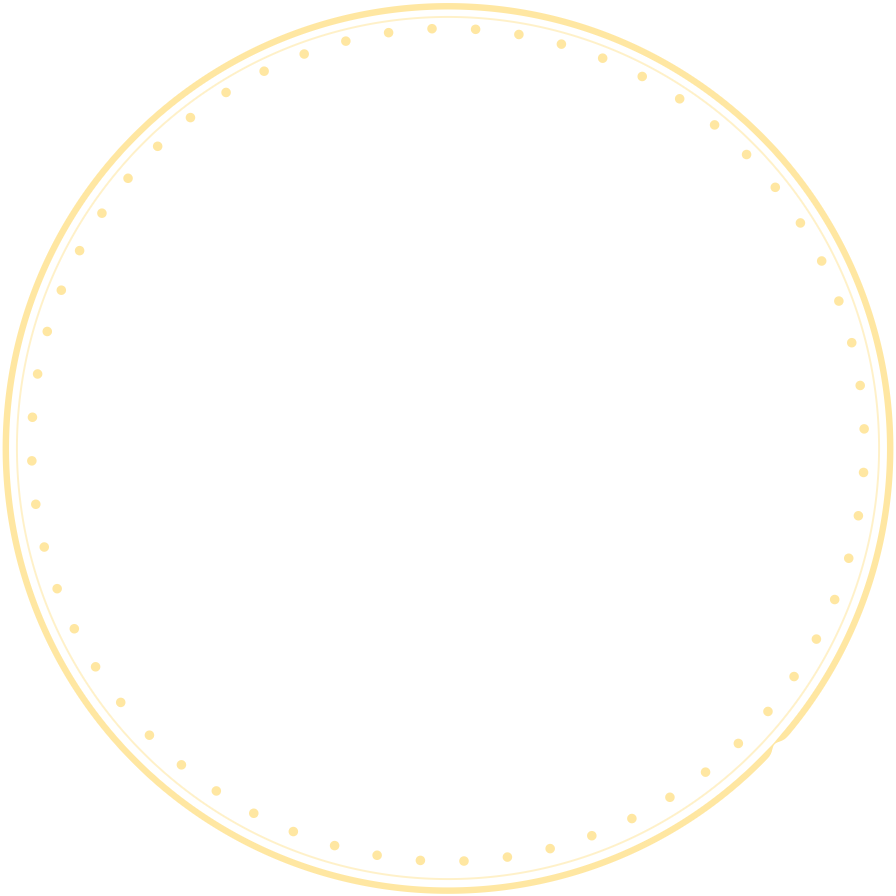
A WebGL 2 fragment shader for this background:

```glsl
#version 300 es
precision highp float;

uniform vec2 u_resolution;
out vec4 outColor;

const float TAU = 6.2831853;
const vec3 WHITE = vec3(1.0);
const vec3 GOLD = vec3(1.0, 0.905, 0.635);
const vec3 CREAM = vec3(1.0, 0.945, 0.79);

// Antialiased coverage of a signed distance
float coverage(float dist, float pixel) {
    return clamp(0.5 - dist / pixel, 0.0, 1.0);
}

float ringDistance(vec2 p, float radius, float halfWidth) {
    return abs(length(p) - radius) - halfWidth;
}

// Evenly spaced dots, with the phase measured clockwise from the top
float dotCircleDistance(vec2 p, float radius, float dotRadius, float count, float phase) {
    float stepAngle = TAU / count;
    float angle = atan(p.x, p.y) - phase;
    float local = angle - stepAngle * round(angle / stepAngle);
    vec2 q = length(p) * vec2(sin(local), cos(local));
    return length(q - vec2(0.0, radius)) - dotRadius;
}

// Bell-shaped weight around one direction of the circle
float nickWeight(vec2 p, float direction, float spread) {
    float offset = (atan(p.y, p.x) - direction) / spread;
    return exp(-offset * offset);
}

void main() {
    float scale = min(u_resolution.x, u_resolution.y);
    float pixel = 1.0 / scale;
    vec2 p = (gl_FragCoord.xy - 0.5 * u_resolution) / scale;

    // Outer ring, thinned and drawn inward at the lower right
    float nick = nickWeight(p, -0.737, 0.017);
    float outer = ringDistance(p - vec2(0.0, -0.0005),
        0.4935 - 0.0025 * nick, 0.0036 - 0.0028 * nick);

    // Fine inner ring and the dotted circle inside it
    float inner = ringDistance(p, 0.4811, 0.0011);
    float dots = dotCircleDistance(p - vec2(0.0, 0.0035),
        0.4648, 0.0053, 60.0, radians(3.8));

    vec3 color = mix(WHITE, CREAM, coverage(inner, pixel));
    color = mix(color, GOLD, coverage(min(outer, dots), pixel));
    outColor = vec4(color, 1.0);
}
```
